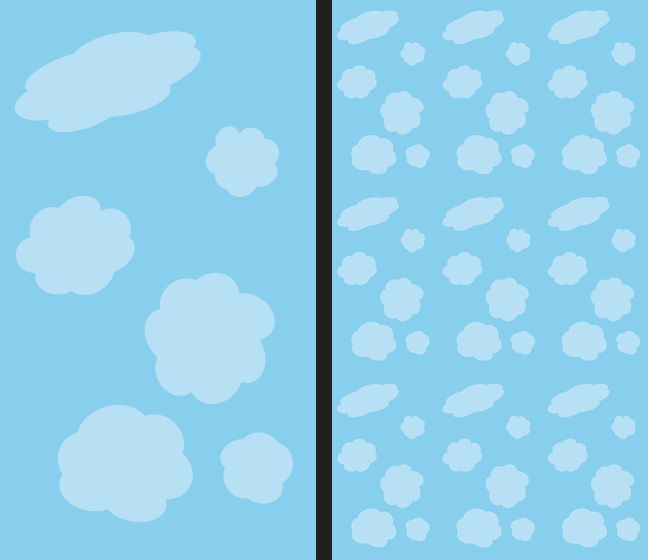
Left: one tile. Right: repeated 3 by 3.
Write a WebGL 1 fragment shader that draws this pattern.

```glsl
precision highp float;
// Flat, lobed pale clouds scattered over a plain blue sky, tiling both ways.
uniform vec2 u_resolution;

const float TAU = 6.2831853;

float hash(float n) {
  return fract(sin(n * 12.9898 + 4.137) * 43758.5453);
}

mat2 rotation(float angle) {
  float c = cos(angle), s = sin(angle);
  return mat2(c, -s, s, c);
}

// Cloud of about unit radius: a round core ringed by skewed, uneven lobes.
float cloudDistance(vec2 p, float lobes, float seed) {
  float d = length(p) - 0.74;
  for (int j = 0; j < 7; j++) {
    float lobe = float(j);
    if (lobe >= lobes) break;
    float key = seed * 17.0 + lobe;
    float angle = TAU * (lobe + 0.3 * hash(key) + hash(seed + 90.0)) / lobes;
    float radius = (2.3 + 0.6 * hash(key + 0.37)) / lobes;
    float tip = 0.93 + 0.13 * hash(key + 0.61);
    vec2 q = rotation(angle) * p - vec2(tip - radius, 0.0);
    q.x += 0.5 * (hash(key + 0.83) - 0.5) * q.y;
    d = min(d, length(q * vec2(1.0, 0.9)) - radius);
  }
  return d;
}

void main() {
  // The canvas width is one unit; the tile is the whole canvas.
  vec2 p = gl_FragCoord.xy / u_resolution.x;
  vec2 tile = vec2(1.0, u_resolution.y / u_resolution.x);

  // Three staggered rows, each with a left and a right cloud.
  float d = 1.0;
  for (int i = 0; i < 6; i++) {
    float row = floor(float(i) / 2.0);
    float side = mod(float(i), 2.0) * 2.0 - 1.0;
    float left = 0.5 - 0.5 * side;
    float middle = row * (2.0 - row);
    vec2 center = vec2(0.52 + 0.21 * side + 0.08 * cos(2.6 * row),
                       0.167 + 0.31 * row - 0.09 * side * sin(1.1 * row));
    float size = 0.16 - 0.045 * side + middle * (0.0275 + 0.0605 * side);
    float stretch = 1.0 + left * (0.1 + 0.2 * row * (row - 1.0));
    float lobes = min(5.5 - 0.5 * side + 2.0 * row, 7.0);

    // Nearest wrapped copy, tilted and widened.
    vec2 q = mod(p - center * tile + 0.5 * tile, tile) - 0.5 * tile;
    q = rotation(0.17 * row * left) * q / size;
    q *= vec2(1.0 / stretch, stretch);
    d = min(d, size * cloudDistance(q, lobes, float(i) + 1.0));
  }

  // Crisp edge, about one pixel wide.
  float edge = 0.7 / u_resolution.x;
  vec3 sky = vec3(0.53, 0.81, 0.93);
  vec3 cloud = vec3(0.72, 0.88, 0.96);
  gl_FragColor = vec4(mix(cloud, sky, smoothstep(-edge, edge, d)), 1.0);
}
```
